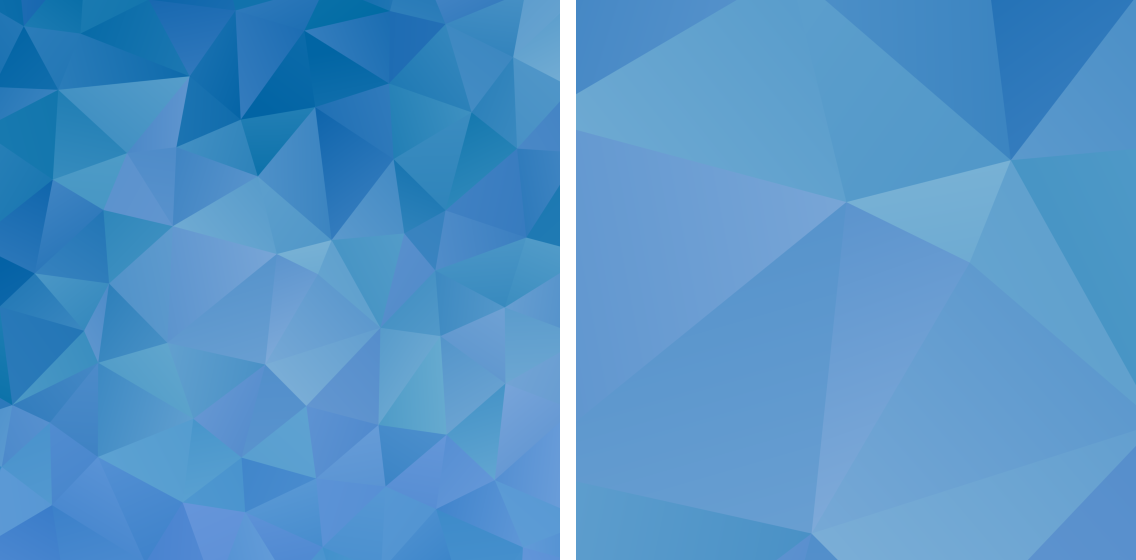
Left, the full canvas; right, a detail of the centre.
A Shadertoy shader for this background:

```glsl
// Low-poly backdrop of blue triangular facets, dark at the top and pale in the middle.
// A staggered, jittered lattice is split by the Delaunay rule; each facet takes a tone
// from a broad light field, plus its own random offset, tint and linear gradient.

const float CELLS = 7.6;            // lattice cells per canvas height
const float JITTER = 0.42;          // vertex displacement, in cells
const float LATTICE_ANGLE = 0.42;   // hides the lattice rows
const float EDGE_PIXELS = 0.7;      // half width of edge smoothing
const float FACET_CONTRAST = 0.095; // tone offset between facets
const float FACET_GRADIENT = 0.060; // tone slope inside a facet, per cell
const vec2 TONE_RANGE = vec2(0.01, 0.55);
const vec3 TINT = vec3(0.022, -0.024, 0.012); // lavender (+) to cyan (-)
const float SEED = 23.0;

vec3 hash3(vec2 p) {
    vec3 h = fract(p.xyx * vec3(0.1031, 0.1030, 0.0973));
    h += dot(h, h.yxz + 33.33);
    return fract((h.xxy + h.yzz) * h.zyx);
}

float cross2(vec2 a, vec2 b) { return a.x * b.y - a.y * b.x; }

mat2 rotation(float angle) {
    float c = cos(angle), s = sin(angle);
    return mat2(c, s, -s, c);
}

float glow(vec2 p, vec2 centre, vec2 radius) {
    vec2 d = (p - centre) / radius;
    return exp(-dot(d, d));
}

// Broad lightness over the canvas.
float lightField(vec2 p) {
    float tone = 0.085 + 0.22 * smoothstep(0.0, 1.0, (0.85 - p.y) / 0.65);
    tone += 0.23 * glow(p, vec2(0.48, 0.50), vec2(0.28, 0.20));
    tone += 0.28 * glow(p, vec2(1.00, 0.93), vec2(0.20));
    tone += 0.17 * glow(p, vec2(0.22, 0.74), vec2(0.15));
    tone += 0.10 * glow(p, vec2(0.92, 0.38), vec2(0.20));
    return tone - 0.20 * glow(p, vec2(0.00, 0.46), vec2(0.15, 0.20));
}

// Blue ramp, indexed by its red component.
vec3 blueRamp(float tone) {
    return vec3(tone, 0.383 + 0.626 * tone, 0.64 + tone * (0.56 - 0.3 * tone));
}

vec2 latticeVertex(vec2 id) {
    vec3 h = hash3(id + SEED);
    float angle = 6.2832 * h.x;
    vec2 offset = JITTER * sqrt(h.y) * vec2(cos(angle), sin(angle));
    return id + vec2(0.5 * mod(id.y, 2.0), 0.0) + offset;
}

float edgeDistance(vec2 p, vec2 a, vec2 b) {
    return cross2(b - a, p - a) / max(length(b - a), 1e-4);
}

// Facet colour in rgb, premultiplied by its coverage in alpha.
vec4 facet(vec2 q, vec2 a, vec2 b, vec2 c, vec2 id, mat2 lattice, float blur) {
    float inside = min(edgeDistance(q, a, b), min(edgeDistance(q, b, c), edgeDistance(q, c, a)));
    float coverage = smoothstep(-blur, blur, inside);
    if (coverage <= 0.0) return vec4(0.0);

    vec2 middle = (a + b + c) / 3.0;
    vec2 place = (middle * lattice) / CELLS; // transpose undoes the rotation
    vec3 h = hash3(id + SEED * 3.0);
    vec3 g = hash3(id.yx + SEED * 5.0);

    float contrast = FACET_CONTRAST * mix(0.6, 1.0, glow(place, vec2(0.4, 0.55), vec2(0.6, 0.4)));
    float angle = 6.2832 * g.x;
    float slope = FACET_GRADIENT * (0.3 + 1.4 * g.y);
    float tone = lightField(place) + contrast * (2.0 * h.x - 1.0);
    tone += slope * dot(q - middle, vec2(cos(angle), sin(angle)));

    vec3 color = blueRamp(clamp(tone, TONE_RANGE.x, TONE_RANGE.y));
    color += TINT * (2.0 * h.y - 1.0);
    color += vec3(0.0, -0.012, 0.035) * smoothstep(0.0, 1.0, (0.32 - place.y) / 0.22);
    return vec4(color, 1.0) * coverage;
}

void mainImage(out vec4 fragColor, in vec2 fragCoord) {
    mat2 lattice = rotation(LATTICE_ANGLE);
    vec2 q = lattice * (fragCoord / iResolution.y) * CELLS;
    float blur = EDGE_PIXELS * CELLS / iResolution.y;
    vec4 sum = vec4(0.0);

    for (int j = -1; j <= 1; j++)
    for (int i = -1; i <= 1; i++) {
        vec2 id = floor(q) + vec2(float(i), float(j));
        vec2 a = latticeVertex(id);
        vec2 b = latticeVertex(id + vec2(1.0, 0.0));
        vec2 c = latticeVertex(id + vec2(1.0, 1.0));
        vec2 d = latticeVertex(id + vec2(0.0, 1.0));

        // Split along a-c when the angles at b and d sum to less than pi.
        float sinSum = cross2(c - b, a - b) * dot(a - d, c - d)
                     + dot(c - b, a - b) * cross2(a - d, c - d);
        bool splitAC = sinSum >= 0.0;
        sum += facet(q, a, b, splitAC ? c : d, id, lattice, blur);
        sum += facet(q, splitAC ? a : b, c, d, id + 0.37, lattice, blur);
    }
    fragColor = vec4(sum.rgb / max(sum.a, 1e-4), 1.0);
}
```
